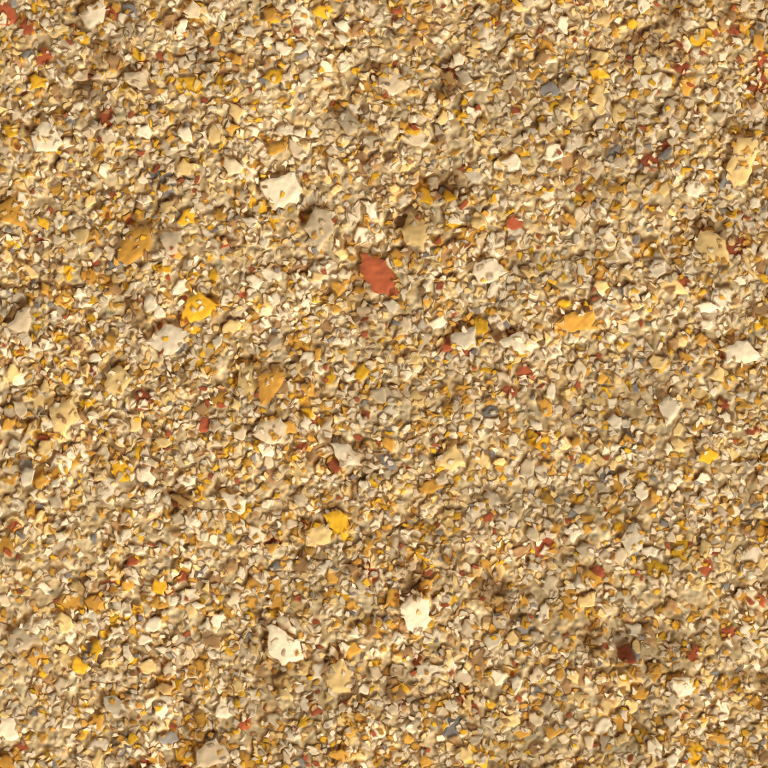
Give the GLSL for this texture, as a WebGL 1 fragment shader.

```glsl
precision highp float;
// Coarse ground grain in low sunlight: pale powder under layers of angular chips.
// Each chip is a random convex polygon with a bevel, a tilt and a cast shadow;
// layers of several sizes are painted over one another, then gently undulated.

uniform vec2 u_resolution;

const float TAU = 6.2831853;
const vec2 SUN = vec2(0.55, -0.83);
const vec3 SHADOW_TINT = vec3(0.56, 0.46, 0.35);

float hash(vec2 p) {
  vec3 q = fract(vec3(p.xyx) * vec3(0.1031, 0.1030, 0.0973));
  q += dot(q, q.yzx + 33.33);
  return fract((q.x + q.y) * q.z);
}

float noise(vec2 p) {
  vec2 i = floor(p), f = fract(p);
  f = f * f * (3.0 - 2.0 * f);
  return mix(mix(hash(i), hash(i + vec2(1.0, 0.0)), f.x),
             mix(hash(i + vec2(0.0, 1.0)), hash(i + 1.0), f.x), f.y);
}

// Slope of a noise field towards the sun, positive on lit faces.
float relief(vec2 p, float frequency) {
  vec2 q = p * frequency;
  return noise(q - SUN * 0.3) - noise(q + SUN * 0.3);
}

// Grain colour for a random pick in 0..1.
vec3 grainColor(float pick) {
  vec3 c = vec3(0.95, 0.84, 0.67);                        // cream
  c = mix(c, vec3(0.83, 0.71, 0.54), step(0.30, pick));   // tan
  c = mix(c, vec3(0.93, 0.76, 0.48), step(0.52, pick));   // gold
  c = mix(c, vec3(0.83, 0.59, 0.25), step(0.71, pick));   // amber
  c = mix(c, vec3(0.70, 0.52, 0.33), step(0.84, pick));   // brown
  c = mix(c, vec3(0.90, 0.66, 0.18), step(0.91, pick));   // corn yellow
  c = mix(c, vec3(0.66, 0.34, 0.21), step(0.962, pick));  // red husk
  return mix(c, vec3(0.57, 0.52, 0.46), step(0.982, pick)); // grey
}

// Random polygon: x = distance, y = distance of its shadow, z = edge facing sun.
vec3 chipShape(vec2 p, vec2 light, float reach, float radius, vec2 seed) {
  vec3 shape = vec3(-9.0, -9.0, 0.0);
  for (int k = 0; k < 6; k++) {
    float fk = float(k);
    float angle = (fk + 0.8 * hash(seed + fk * 7.1)) * TAU / 6.0;
    vec2 normal = vec2(cos(angle), sin(angle));
    float side = radius * mix(0.68, 1.1, hash(seed + fk * 3.7 + 19.0));
    float d = dot(p, normal) - side;
    if (d > shape.x) {
      shape.x = d;
      shape.z = dot(normal, light);
    }
    shape.y = max(shape.y, d + dot(light, normal) * reach);
  }
  return shape;
}

// Paint one scattered layer of chips over the ground colour.
vec3 chipLayer(vec3 ground, vec2 uv, float cells, float density,
               float reach, float grit, float salt) {
  vec2 p = uv * cells;
  vec2 home = floor(p);
  float blur = cells * (0.0007 + 0.6 / u_resolution.y);
  for (int j = 0; j < 3; j++) {
    for (int i = 0; i < 3; i++) {
      vec2 cell = home + vec2(float(i) - 1.0, 1.0 - float(j));
      vec2 seed = cell + salt;
      float clump = 0.55 + 0.9 * noise(cell / cells * 9.0 + salt);
      if (hash(seed + 5.3) > density * clump) continue;
      vec2 jitter = vec2(hash(seed + 11.7), hash(seed + 23.9));
      vec2 local = p - cell - mix(vec2(0.15), vec2(0.85), jitter);
      if (dot(local, local) > 1.3) continue;

      float turn = TAU * hash(seed + 31.1);
      mat2 spin = mat2(cos(turn), -sin(turn), sin(turn), cos(turn));
      vec2 stretch = vec2(mix(0.72, 1.0, hash(seed + 41.3)), 1.15);
      float radius = mix(0.27, 0.50, hash(seed + 47.9));
      vec3 shape = chipShape(spin * local * stretch, spin * SUN, reach, radius, seed);

      float shade = 1.0 - smoothstep(-blur, blur + reach * 0.5, shape.y);
      ground *= mix(vec3(1.0), SHADOW_TINT, shade * 0.80);

      float rim = smoothstep(-0.22, 0.0, shape.x);
      float tilt = hash(seed + 59.3) - 0.5;
      float lit = 0.98 + 0.24 * tilt + 0.23 * rim * shape.z + 0.24 * grit;
      vec3 chip = grainColor(hash(seed + 71.7)) * lit;
      ground = mix(ground, chip, 1.0 - smoothstep(-blur, blur, shape.x));
    }
  }
  return ground;
}

void main() {
  vec2 uv = gl_FragCoord.xy / u_resolution.y;
  // Wobble roughens the straight polygon sides.
  vec2 wobble = vec2(noise(uv * 130.0), noise(uv * 130.0 + 57.0)) - 0.5;
  vec2 p = uv + 0.0045 * wobble;
  float grit = 0.55 * relief(uv, 190.0) + 0.45 * relief(uv + 3.0, 85.0);

  // Powder bed
  vec3 color = mix(vec3(0.72, 0.57, 0.37), vec3(0.93, 0.81, 0.60), noise(uv * 95.0));
  color *= 0.95 + 0.8 * grit;

  // Chips from buried pieces to loose crumbs
  color = chipLayer(color, p, 30.0, 0.60, 0.16, grit, 13.0);
  color = chipLayer(color, p, 62.0, 0.58, 0.18, grit, 131.0);
  color = chipLayer(color, p, 112.0, 0.52, 0.20, grit, 277.0);
  color = chipLayer(color, p, 44.0, 0.26, 0.20, grit, 389.0);
  color = chipLayer(color, p, 21.0, 0.10, 0.19, grit, 467.0);
  color = chipLayer(color, p, 125.0, 0.24, 0.20, grit, 593.0);

  // Uneven bed: soft slopes and a few dark hollows
  float slope = 0.20 * relief(uv, 16.0) + 0.10 * (noise(uv * 5.0) - 0.5);
  float hollow = smoothstep(0.70, 0.95, noise(uv * 17.0 + 40.0) * 0.75 + noise(uv * 48.0) * 0.25);
  color *= 1.03 + slope;
  color *= mix(vec3(1.0), SHADOW_TINT, 0.7 * hollow);
  gl_FragColor = vec4(clamp(color, 0.0, 1.0), 1.0);
}
```
